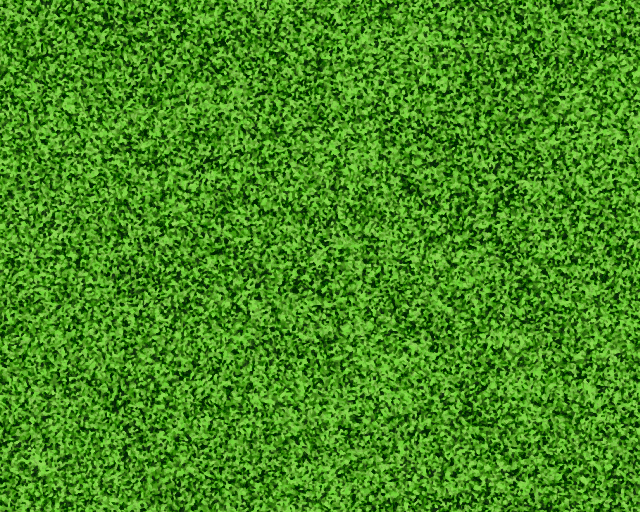
A WebGL 2 fragment shader for this texture:

```glsl
#version 300 es
precision highp float;

uniform vec2 u_resolution;
out vec4 fragColor;

const float ROWS = 215.0;           // grains along the canvas height
const float BLADE_LENGTH = 0.68;    // spread along a grain, in cells
const float BLADE_WIDTH = 0.36;     // spread across a grain, in cells
const float CONTRAST = 1.0;
const float PATCH_STRENGTH = 0.07;  // slow light and dark drift
const vec3 TINT = vec3(0.035, 0.008, 0.035);
const float PI = 3.14159;

const int TONE_COUNT = 6;
const vec3 TONES[TONE_COUNT] = vec3[](
    vec3(0.00, 0.15, 0.00),
    vec3(0.11, 0.36, 0.01),
    vec3(0.24, 0.52, 0.07),
    vec3(0.33, 0.64, 0.11),
    vec3(0.42, 0.69, 0.24),
    vec3(0.50, 0.84, 0.27));
const float STOPS[TONE_COUNT] = float[](-1.8, -0.88, -0.24, 0.32, 0.78, 1.6);

vec4 hash4(vec2 p) {
    vec4 q = fract(p.xyxy * vec4(0.1031, 0.1030, 0.0973, 0.1099));
    q += dot(q, q.wzxy + 33.33);
    return fract((q.xxyz + q.yzzw) * q.zywx);
}

// Soft cellular noise of turned grains: x is shade, y is tint.
// Dividing by the root of the squared weights keeps unit variance.
vec2 grainNoise(vec2 p) {
    vec2 cell = floor(p);
    vec2 total = vec2(0.0);
    float power = 0.0;
    for (int y = -2; y <= 2; y++) {
        for (int x = -2; x <= 2; x++) {
            vec2 id = cell + vec2(x, y);
            vec4 h = hash4(id + 7.0);
            vec2 d = p - id - h.xy;
            float angle = PI * h.z;
            vec2 along = vec2(cos(angle), sin(angle));
            vec2 local = vec2(dot(d, along) / BLADE_LENGTH,
                              dot(d, vec2(-along.y, along.x)) / BLADE_WIDTH);
            float weight = exp(-dot(local, local));
            vec2 value = vec2(h.w, hash4(id + 411.0).x) - 0.5;
            total += weight * value;
            power += weight * weight;
        }
    }
    return total * sqrt(12.0 / max(power, 1e-8));
}

// Layered sines for faint broad patches
float patches(vec2 p) {
    float sum = 0.0;
    float frequency = 9.0;
    for (int i = 0; i < 4; i++) {
        p = mat2(0.8, 0.6, -0.6, 0.8) * p + 1.7;
        sum += sin(p.x * frequency + 2.0 * sin(p.y * frequency * 0.7));
        frequency *= 1.7;
    }
    return sum;
}

vec3 toneRamp(float shade) {
    vec3 color = TONES[0];
    for (int i = 1; i < TONE_COUNT; i++) {
        float t = (shade - STOPS[i - 1]) / (STOPS[i] - STOPS[i - 1]);
        color = mix(color, TONES[i], clamp(t, 0.0, 1.0));
    }
    return color;
}

void main() {
    vec2 uv = gl_FragCoord.xy / u_resolution.y;
    vec2 grain = grainNoise(uv * ROWS);
    float shade = CONTRAST * grain.x + PATCH_STRENGTH * patches(uv);
    vec3 color = toneRamp(shade) + TINT * grain.y;
    fragColor = vec4(clamp(color, 0.0, 1.0), 1.0);
}
```
